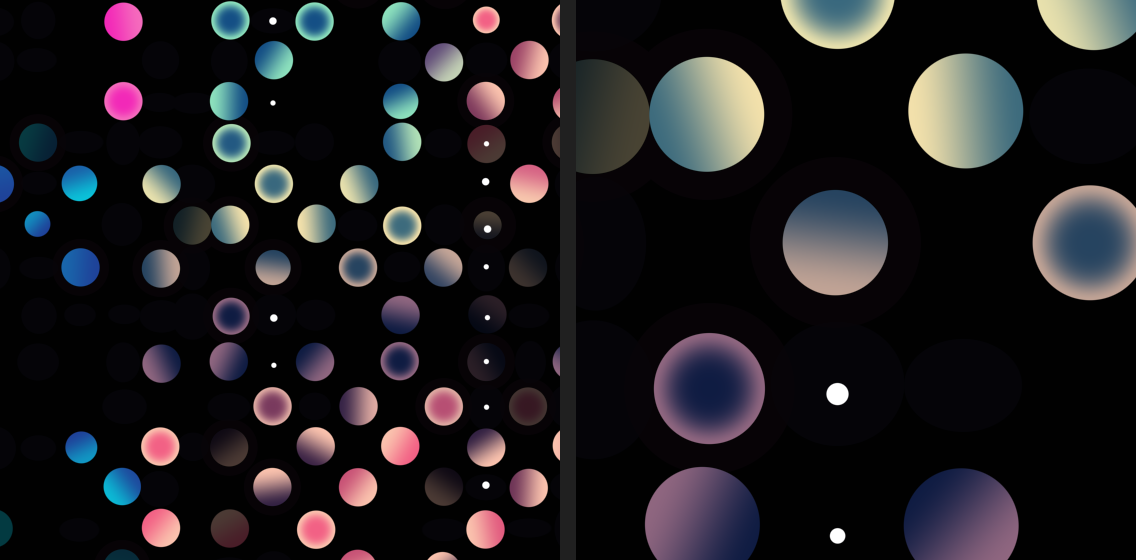
Left: the whole. Right: its middle third, enlarged.
Give the GLSL for this pattern, as a WebGL 1 fragment shader.

```glsl
precision highp float;
uniform vec2 u_resolution;

const vec2 FIRST_SITE = vec2(-0.009, 0.0365);
const vec2 SITE_STEP = vec2(0.0763, 0.0729);
const float COLUMN_SQUEEZE = 0.0378;
const float ROW_STRETCH = 0.0326;
const float LEFT_COLUMNS = 5.5;
const float DENSITY_LEFT = 0.56;
const float DENSITY_RIGHT = 0.82;
const float DISC_RADIUS = 0.0342;
const float HALO_RADIUS = 0.051;
const float SPARK_RADIUS = 0.0066;
const float GHOST_SHARE = 0.4;

const vec3 GHOST = vec3(0.018, 0.017, 0.032);
const vec3 HALO = vec3(0.026, 0.012, 0.025);
const vec3 OCEAN = vec3(0.08, 0.31, 0.52);
const vec3 MINT = vec3(0.55, 0.88, 0.74);
const vec3 SLATE = vec3(0.24, 0.42, 0.49);
const vec3 CREAM = vec3(0.95, 0.88, 0.67);
const vec3 NAVY = vec3(0.06, 0.11, 0.26);
const vec3 MAUVE = vec3(0.56, 0.40, 0.50);
const vec3 PEACH = vec3(0.98, 0.76, 0.68);
const vec3 CORAL = vec3(0.95, 0.38, 0.52);
const vec3 PLUM = vec3(0.20, 0.13, 0.26);
const vec3 MAGENTA = vec3(0.95, 0.16, 0.72);
const vec3 ORCHID = vec3(0.96, 0.42, 0.74);
const vec3 INDIGO = vec3(0.12, 0.26, 0.60);
const vec3 CYAN = vec3(0.04, 0.76, 0.85);

float hash(vec2 site, float seed) {
  return fract(sin(dot(site, vec2(12.99, 78.23)) + seed * 3.71) * 4375.85);
}

// Uneven lattice: columns tighten left of centre, rows open below it
vec2 siteCentre(vec2 site) {
  vec2 warp = vec2(-COLUMN_SQUEEZE * smoothstep(3.0, 6.0, site.x),
                   ROW_STRETCH * smoothstep(5.0, 9.0, site.y));
  return FIRST_SITE + SITE_STEP * site + warp;
}

vec2 nearestSite(vec2 p) {
  vec2 site = (p - FIRST_SITE) / SITE_STEP;
  site += vec2(0.5 * smoothstep(0.21, 0.42, p.x),
               -0.45 * smoothstep(0.4, 0.73, p.y));
  return floor(site + 0.5);
}

// Checkerboard whose phase slips between bands
bool onLattice(vec2 site) {
  bool slipped = site.x < LEFT_COLUMNS ? site.y < 2.5 : abs(site.y - 5.0) < 2.5;
  return mod(site.x + site.y + (slipped ? 1.0 : 0.0), 2.0) < 0.5;
}

bool hasSpark(vec2 site) {
  float r = site.y;
  bool upper = abs(site.x - 7.0) < 0.5 && abs(abs(r - 4.5) - 3.5) < 1.2 && r > -0.5;
  bool lower = abs(site.x - 12.0) < 0.5 && abs(r - 7.0) < 4.5 && abs(r - 10.0) > 0.5;
  return (upper && !onLattice(site)) || lower;
}

// Colour drifts with row and column
void sitePalette(vec2 site, out vec3 shade, out vec3 light) {
  float r = site.y;
  float pick = hash(site, 4.0);
  float middle = smoothstep(2.0, 4.5, r);
  float dusk = smoothstep(5.0, 7.0, r);
  float base = smoothstep(8.0, 9.5, r);
  vec3 warmShade = mix(PLUM, CORAL, smoothstep(0.3, 0.75, pick));
  light = mix(mix(mix(MINT, CREAM, middle), MAUVE, dusk), PEACH, base);
  shade = mix(mix(mix(OCEAN, SLATE, middle), NAVY, dusk), warmShade, base);

  float rosy = smoothstep(10.0, 12.0, site.x) * (1.0 - smoothstep(3.0, 7.0, r));
  light = mix(light, PEACH, rosy);
  shade = mix(shade, warmShade, rosy);

  if (site.x < 3.5) {
    bool hot = r < 2.5 || abs(r - 9.0) < 0.5;
    shade = hot ? MAGENTA : mix(INDIGO, CYAN, smoothstep(0.45, 0.9, pick));
    light = hot ? ORCHID : mix(INDIGO, CYAN, smoothstep(0.1, 0.6, pick));
  }
}

vec3 discColour(vec2 site, vec2 q) {
  vec3 shade, light;
  sitePalette(site, shade, light);
  float angle = 6.2832 * hash(site, 5.0);
  float linear = 0.5 + 0.5 * dot(q, vec2(cos(angle), sin(angle)));
  float radial = dot(q, q);
  float ramp = hash(site, 6.0) < 0.25 ? radial : linear;
  bool dim = hash(site, 7.0) < 0.1 || (abs(site.x - 12.0) < 0.5 && abs(site.y - 6.0) < 3.5);
  return mix(shade, light, smoothstep(0.0, 1.0, ramp)) * (dim ? 0.3 : 1.0);
}

void main() {
  vec2 p = gl_FragCoord.xy / u_resolution.y;
  p.y = 1.0 - p.y;
  float soft = 0.8 / u_resolution.y;
  vec2 home = nearestSite(p);
  vec3 colour = vec3(0.002, 0.002, 0.004);
  vec3 faint = vec3(0.0);
  float spark = 0.0;

  for (int j = -1; j <= 1; j++) {
    for (int i = -1; i <= 1; i++) {
      vec2 site = home + vec2(float(i), float(j));
      vec2 jitter = vec2(hash(site, 1.0), hash(site, 2.0)) - 0.5;
      vec2 d = p - siteCentre(site) - 0.005 * jitter;
      float density = site.x < LEFT_COLUMNS ? DENSITY_LEFT : DENSITY_RIGHT;
      float size = hash(site, 8.0);

      if (onLattice(site) && hash(site, 3.0) < density) {
        float radius = DISC_RADIUS * (1.0 - 0.33 * smoothstep(0.72, 1.0, size));
        float halo = smoothstep(soft, -soft, length(d) - HALO_RADIUS);
        faint = max(faint, HALO * halo * step(0.75, hash(site, 9.0)));
        float cover = smoothstep(soft, -soft, length(d) - radius);
        colour = mix(colour, discColour(site, d / radius), cover);
      } else if (hash(site, 10.0) < GHOST_SHARE) {
        vec2 axes = DISC_RADIUS * vec2(0.8 + 0.4 * size, 0.5 + 0.8 * hash(site, 11.0));
        float edge = (length(d / axes) - 1.0) * min(axes.x, axes.y);
        faint = max(faint, GHOST * smoothstep(soft, -soft, edge));
      }

      if (hasSpark(site)) {
        float radius = SPARK_RADIUS * (size < 0.5 ? 0.7 : 1.0);
        float gap = length(d - vec2(0.0, 0.018 * jitter.x)) - radius;
        spark = max(spark, smoothstep(soft, -soft, gap));
      }
    }
  }
  gl_FragColor = vec4(mix(max(colour, faint), vec3(1.0), spark), 1.0);
}
```
